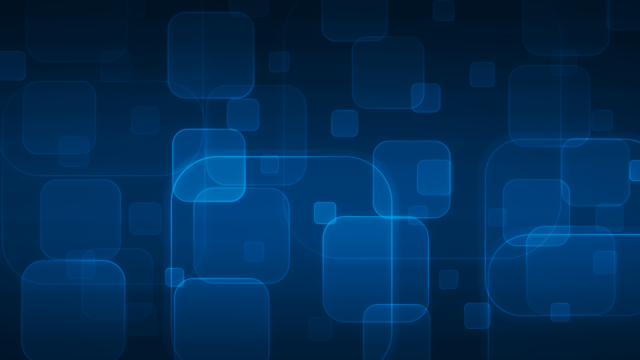
Write a Shadertoy shader that draws this background.

```glsl
// Overlapping translucent rounded squares with glowing rims on a dark blue gradient
#define SMALL_COUNT 32
#define MEDIUM_COUNT 20
#define LARGE_COUNT 6
#define CORNER 0.21        // corner radius as a share of the side
#define RIM_WIDTH 0.0021   // half width of the bright rim
#define GLOW_WIDTH 0.009   // falloff of the glow around a rim
#define HORIZON 0.42       // height of the brightest band
#define TOP_BLUE 0.125
#define MIDDLE_BLUE 0.335
#define BOTTOM_BLUE 0.15

float hash(float n) {
    return fract(sin(n * 12.9898 + 4.137) * 4375.85);
}

float roundedSquare(vec2 p, float halfSide, float radius) {
    vec2 q = abs(p) - halfSide + radius;
    return length(max(q, 0.0)) + min(max(q.x, q.y), 0.0) - radius;
}

// Relative light: one at the horizon, zero at the top and bottom edges
float horizonLight(float y) {
    return smoothstep(-0.12, HORIZON, y) * (1.0 - smoothstep(HORIZON, 1.08, y));
}

// Sum of the light of one family of squares, spread by a low-discrepancy sequence
float squareLayer(vec2 p, float aspect, int count, vec2 sideRange, vec2 seed,
                  float fillGain, float rimGain, float bandWidth) {
    float pixel = 1.0 / iResolution.y;
    float rimWidth = max(RIM_WIDTH, 0.55 * pixel);
    float light = 0.3 + 0.8 * horizonLight(p.y);
    float sum = 0.0;
    for (int i = 0; i < count; i++) {
        float id = float(i) + 37.0 * seed.x;
        vec2 center = fract(seed + float(i) * vec2(0.7549, 0.5698));
        center += 0.07 * (vec2(hash(id), hash(id + 51.3)) - 0.5);
        center.x *= aspect;

        float side = mix(sideRange.x, sideRange.y, pow(hash(id + 7.7), 1.3));
        float strength = mix(0.3, 1.5, pow(hash(id + 19.1), 1.6));
        vec2 local = p - center;
        float d = roundedSquare(local, 0.5 * side, CORNER * side);

        // Flat fill, thin rim with uneven brightness, and a soft glow
        float fill = 1.0 - smoothstep(-0.6 * pixel, 0.6 * pixel, d);
        float shimmer = 0.75 + 0.25 * sin(4.0 * (local.x - local.y) / side + 6.28 * hash(id + 3.9));
        float rim = exp(-d * d / (rimWidth * rimWidth)) * shimmer;
        float glow = exp(-abs(d) / GLOW_WIDTH) * shimmer;

        // Faint frame just outside the rim of wide squares
        float band = smoothstep(-pixel, pixel, d) * (1.0 - smoothstep(0.6 * bandWidth, bandWidth + pixel, d));
        band *= step(0.001, bandWidth);

        sum += strength * light * (fillGain * fill + rimGain * (rim + 0.22 * glow) + 0.035 * band);
    }
    return sum;
}

void mainImage(out vec4 fragColor, in vec2 fragCoord) {
    float aspect = iResolution.x / iResolution.y;
    vec2 p = fragCoord / iResolution.y;

    // Vertical gradient with darker sides
    float edge = p.y < HORIZON ? BOTTOM_BLUE : TOP_BLUE;
    float blue = mix(edge, MIDDLE_BLUE, horizonLight(p.y));
    float across = 2.0 * p.x / aspect - 1.0;
    blue *= 1.0 - 0.12 * across * across;

    // Barely visible horizontal streaks
    blue += 0.003 * (sin(p.y * 97.0) + sin(p.y * 61.0 + 1.3));

    blue += squareLayer(p, aspect, LARGE_COUNT, vec2(0.46, 0.80), vec2(0.15, 0.52), 0.065, 0.24, 0.026);
    blue += squareLayer(p, aspect, MEDIUM_COUNT, vec2(0.18, 0.30), vec2(0.82, 0.40), 0.115, 0.20, 0.0);
    blue += squareLayer(p, aspect, SMALL_COUNT, vec2(0.048, 0.125), vec2(0.37, 0.71), 0.125, 0.12, 0.0);

    // Compress highlights, then tint: bright areas lean towards cyan
    blue = blue < 0.6 ? blue : 0.6 + 0.4 * (1.0 - exp(-(blue - 0.6) / 0.4));
    float green = 0.515 * blue + 0.4 * max(blue - 0.55, 0.0);
    fragColor = vec4(0.0, green, blue, 1.0);
}
```
